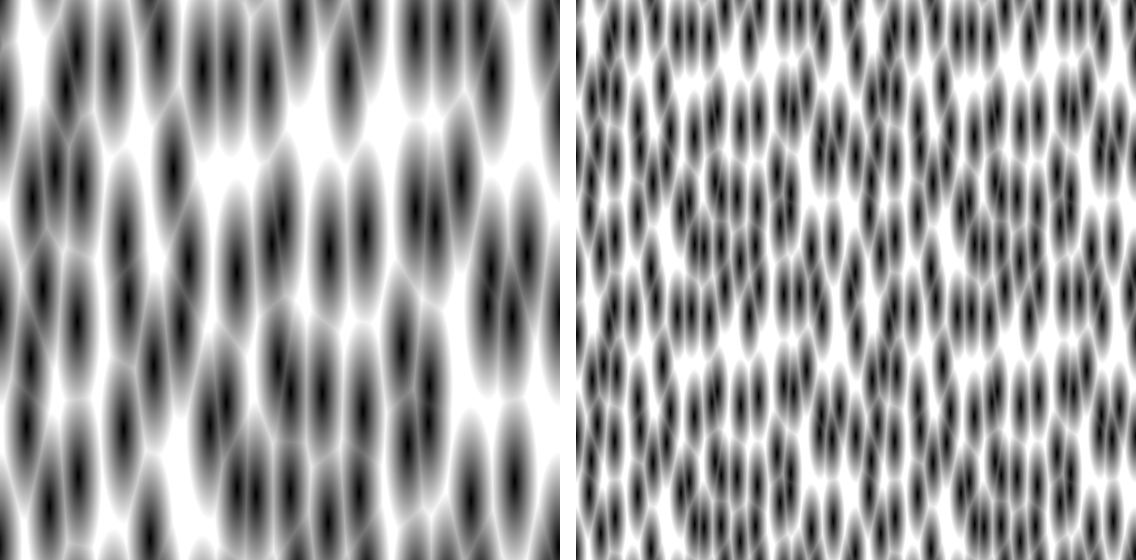
Left: one tile. Right: repeated 2 by 2.
A Shadertoy shader for this pattern:

```glsl
// Tall soft dark grains on white: stretched cellular noise that tiles.

// Two pseudo-random values in 0..1 for a cell.
vec2 hash2(vec2 cell) {
    vec3 p = fract(cell.xyx * vec3(0.1031, 0.1030, 0.0973));
    p += dot(p, p.yzx + 33.33);
    return fract((p.xx + p.yz) * p.zy);
}

// Distance to the nearest jittered seed, in cell units; wraps after "cells" cells.
float nearestSeed(vec2 p, vec2 cells) {
    vec2 base = floor(p);
    float nearest = 8.0;
    for (int y = -1; y <= 1; y++) {
        for (int x = -1; x <= 1; x++) {
            vec2 cell = base + vec2(x, y);
            vec2 seed = cell + hash2(mod(cell, cells) + 17.0);
            nearest = min(nearest, distance(p, seed));
        }
    }
    return nearest;
}

void mainImage(out vec4 fragColor, in vec2 fragCoord) {
    // Four times more columns than rows stretches each grain upright.
    vec2 cells = vec2(16.0, 4.0);
    vec2 uv = fragCoord / iResolution.xy;

    // Black core rising linearly to white.
    float shade = clamp(1.48 * nearestSeed(uv * cells, cells), 0.0, 1.0);
    fragColor = vec4(vec3(shade), 1.0);
}
```
